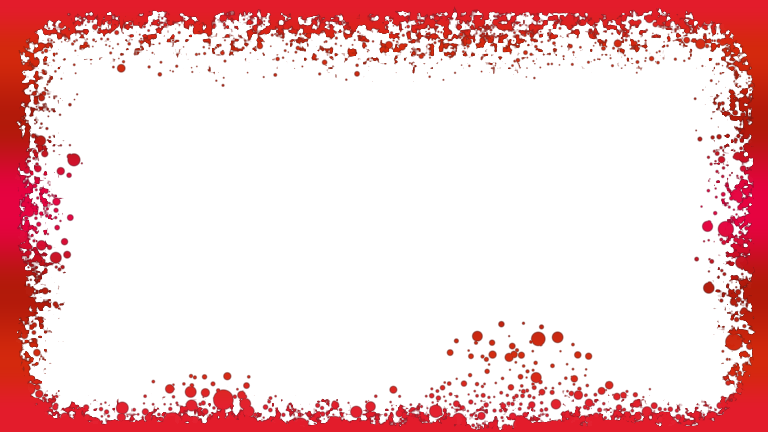
This background is drawn by a Shadertoy shader. Its source:

```glsl
// A white sheet inside a ragged red frame of spattered paint.
// A warped rounded box gives the depth into the sheet; noise thresholded by
// that depth makes the grain, and jittered grids of discs make the drops.

#define FRAME_CENTER vec2(0.895, 0.493)
#define FRAME_HALF   vec2(0.848, 0.472)
#define FRAME_RADIUS 0.14
#define WOBBLE       0.030
#define GRAIN_SCALE  95.0
#define GRAIN_START  0.37
#define DROP_CELL    0.015
#define DROP_LAYERS  4
#define RIM_WIDTH    0.0035

const vec3 CRIMSON = vec3(0.90, 0.01, 0.25);
const vec3 BRICK   = vec3(0.70, 0.10, 0.04);
const vec3 ORANGE  = vec3(0.83, 0.16, 0.05);
const vec3 SCARLET = vec3(0.89, 0.11, 0.17);

float hash(vec2 p) {
    return fract(sin(dot(p, vec2(127.1, 311.7))) * 43758.5);
}

float noise(vec2 p) {
    vec2 i = floor(p), f = fract(p);
    f = f * f * (3.0 - 2.0 * f);
    return mix(mix(hash(i), hash(i + vec2(1, 0)), f.x),
               mix(hash(i + vec2(0, 1)), hash(i + vec2(1, 1)), f.x), f.y);
}

float bump(float x, float center, float width) {
    float k = (x - center) / width;
    return exp(-k * k);
}

// Distance into the sheet: negative in the solid frame.
float depth(vec2 p) {
    vec2 q = abs(p - FRAME_CENTER) - FRAME_HALF + FRAME_RADIUS;
    float box = length(max(q, 0.0)) + min(max(q.x, q.y), 0.0) - FRAME_RADIUS;
    return -box + WOBBLE * (noise(p * 17.0) - 0.5);
}

// Width of the dense grain band: broad above, narrow below.
float grainReach(vec2 p) {
    float top = 0.115 + 0.05 * bump(p.x, 0.95, 0.25);
    float reach = mix(0.060, 0.100, smoothstep(0.05, 0.3, p.y));
    return mix(reach, top, smoothstep(0.7, 0.9, p.y));
}

// Width of the loose drop band, with two splashes rising from the bottom.
float dropReach(vec2 p) {
    float bottom = 0.07 + 0.21 * bump(p.x, 1.18, 0.25) + 0.08 * bump(p.x, 0.48, 0.16);
    float side = mix(bottom, 0.16, smoothstep(0.25, 0.45, p.y));
    return mix(side, 0.18, smoothstep(0.7, 0.9, p.y));
}

// Signed distance to the nearest drop on one jittered grid.
float drops(vec2 p, float cell, float seed) {
    vec2 base = floor(p / cell);
    float dist = 1.0;
    for (int j = -1; j <= 1; j++)
    for (int i = -1; i <= 1; i++) {
        vec2 id = base + vec2(i, j);
        vec2 key = id + seed;
        vec2 center = (id + 0.2 + 0.6 * vec2(hash(key), hash(key + 37.3))) * cell;
        float t = max(depth(center), 0.0) / dropReach(center);
        float chance = 0.62 * pow(max(1.0 - t, 0.0), 1.4);
        float size = mix(0.14, 0.40, pow(hash(key + 71.9), 2.0));
        size *= mix(1.0, 0.55, smoothstep(0.55, 0.85, center.y));
        if (hash(key + 13.7) < chance)
            dist = min(dist, length(p - center) - size * cell);
    }
    return dist;
}

// Vertical paint gradient, mirrored about a crimson band.
vec3 paintColor(float y) {
    float s = abs(y - 0.52) * 2.0;
    vec3 c = mix(CRIMSON, BRICK, smoothstep(0.05, 0.38, s));
    c = mix(c, ORANGE, smoothstep(0.4, 0.72, s));
    return mix(c, SCARLET, smoothstep(0.72, 0.95, s));
}

void mainImage(out vec4 fragColor, in vec2 fragCoord) {
    vec2 p = fragCoord / iResolution.y;
    p.x *= 1.77778 * iResolution.y / iResolution.x;
    float pixel = 1.0 / iResolution.y;

    // Grain: the threshold rises with depth and falls fast in the frame.
    float t = depth(p) / grainReach(p);
    float n = 0.7 * noise(p * GRAIN_SCALE) + 0.3 * noise(p * GRAIN_SCALE * 2.1 + 9.0);
    float level = n - GRAIN_START - t * (t < 0.0 ? 5.0 : 0.5);
    float soft = 0.4 * GRAIN_SCALE * pixel;
    float ink = smoothstep(-soft, soft, level);
    float body = smoothstep(0.0, 0.20, level);

    // Drops: each layer is coarser than the last.
    float cell = DROP_CELL;
    for (int i = 0; i < DROP_LAYERS; i++) {
        float d = drops(p, cell, 19.0 * float(i));
        ink = max(ink, smoothstep(pixel, -pixel, d) * 0.98);
        body = max(body, smoothstep(0.0, -RIM_WIDTH, d));
        cell *= 1.6;
    }

    // Paint darkens toward every rim.
    vec3 paint = paintColor(p.y);
    vec3 rim = paint * 0.55 + vec3(0.05, 0.03, 0.04);
    fragColor = vec4(mix(vec3(1.0), mix(rim, paint, body), ink), 1.0);
}
```
